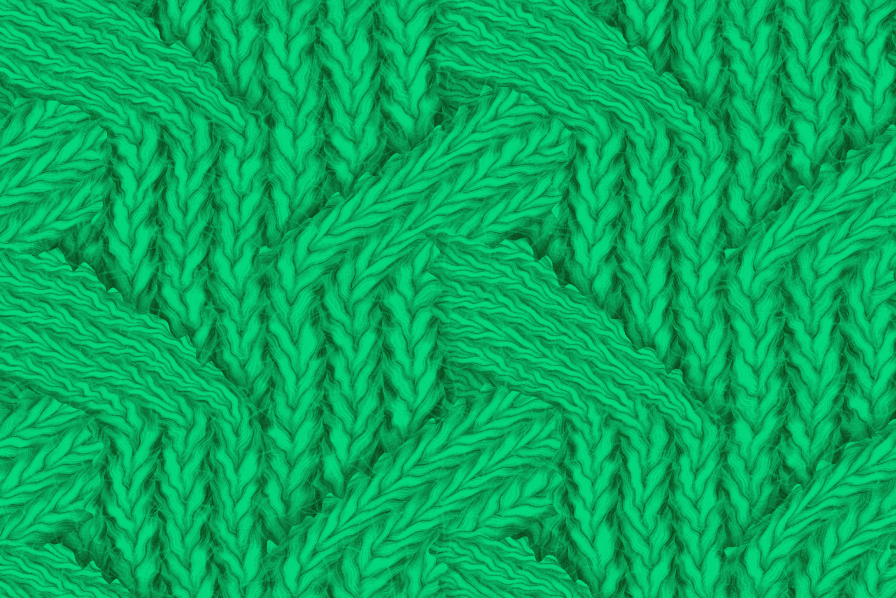
This texture is drawn by a Shadertoy shader. Its source:

```glsl
const float ROW = 254.0;    // height of one cable crossing
const float COLUMN = 395.0; // width of one cable

float hash(vec2 p) {
    return fract(sin(dot(p, vec2(127.1, 311.7))) * 4375.85);
}

// Ribs that run diagonally, then bend downwards.
// Returns rib coordinate, length along rib, uprightness, place in the row.
vec4 bentRibs(vec2 p, float slope, float pitch, float thick, vec2 cut) {
    p.y -= 0.0008 * p.x * p.x;
    float scallop = 9.0 * abs(sin(p.x * 0.12)) + 3.0 * sin(p.x * 0.31);
    float t = (p.y - cut.x - cut.y * p.x + scallop) / ROW;
    float y = p.y - floor(t) * ROW;
    float upright = p.x / pitch;
    float slanted = (slope * p.x - y) / thick;
    float w = clamp(0.5 + 0.55 * (upright - slanted), 0.0, 1.0);
    float u = mix(slanted, upright, w) + 0.8 * w * (1.0 - w);
    float f = fract(u) - 0.5;
    float v = y + 0.8 * (p.x - pitch * (floor(u) + 0.5)) - 0.8 * pitch * f * w;
    return vec4(u, v, w, fract(t));
}

// Chain of V stitches with purl gaps between the ribs
float stitches(vec4 rib, vec2 p) {
    float a = abs(fract(rib.x) - 0.5);
    float id = floor(rib.x);
    float side = step(0.5, fract(rib.x));
    float s = (rib.y + mix(112.0, 88.0, rib.z) * a) / 28.0 + 0.37 * id + 0.16 * side;
    s += 0.09 * sin(p.x * 0.13 + p.y * 0.05) + 0.07 * sin(p.y * 0.21 - p.x * 0.17);
    float puff = sqrt(abs(sin(3.1416 * s)));
    float groove = mix(0.62, 1.0, smoothstep(0.0, 0.09, a));
    float leg = (0.20 + 0.82 * puff) * groove;
    leg += 0.22 * (hash(vec2(floor(s), id * 2.0 + side)) - 0.5) * puff;

    // Purl bumps sit low in the gap
    float bump = abs(sin(rib.y * 0.112 + id * 2.0 + 9.0 * a));
    float purl = 0.08 + 0.48 * bump * bump;
    float gap = smoothstep(0.26, 0.41, a + 0.04 * sin(6.2832 * s)) * mix(0.6, 0.95, rib.z);
    float tone = mix(leg, purl, gap);

    // Twisted fibres follow each leg
    float wander = 3.0 * sin(p.x * 0.11 + id) + 2.0 * sin(p.y * 0.17 + p.x * 0.05);
    float patchy = 0.6 + 0.4 * sin(p.x * 0.19 + 2.0 * sin(p.y * 0.13));
    tone += 0.10 * patchy * sin(s * 27.0 + wander) + 0.06 * sin(s * 53.0 - 1.7 * wander);

    // Shadow under the crossing that follows
    return tone * mix(0.4, 1.0, smoothstep(0.0, 0.11, 1.0 - rib.w));
}

// Loose curled hairs, one per cell
float hairs(vec2 p) {
    float sum = 0.0;
    for (int i = 0; i < 6; i++) {
        float layer = float(i);
        vec2 g = p / (20.0 + 7.0 * layer) + layer * vec2(3.7, 8.3);
        vec2 cell = floor(g);
        float h = hash(cell + layer * 17.0);
        float turn = 6.2832 * h;
        vec2 q = fract(g) - 0.5;
        q = mat2(cos(turn), sin(turn), -sin(turn), cos(turn)) * q;
        float d = abs(q.y - 0.13 * sin(q.x * 5.0 + h * 40.0));
        float fade = 1.0 - smoothstep(0.25, 0.47, length(q));
        sum += fade * (1.0 - smoothstep(0.005, 0.04, d));
    }
    return sum;
}

float knit(vec2 p) {
    // Uneven hand tension, then fuzz
    p += 4.0 * sin(p.yx * vec2(0.031, 0.023) + vec2(1.0, 4.0))
       + 2.0 * sin(p.yx * vec2(0.083, 0.067) + p * 0.04);
    p += 0.9 * sin(p.yx * vec2(0.37, 0.31) + p * 0.23);
    vec2 q = vec2(mod(p.x - 228.0, COLUMN) + 228.0, p.y);

    vec4 right = bentRibs(vec2(q.x - 488.0, q.y - 106.0), 0.5, 45.0, 27.0, vec2(-112.0, 0.8));
    vec4 left = bentRibs(vec2(375.0 - q.x, q.y - 246.0), 0.65, 50.0, 45.0, vec2(-135.0, 0.65));

    // Left ribs pass below the right ones in the middle of the cable
    float ragged = 5.0 * sin(p.y * 0.21) + 3.0 * sin(p.y * 0.09);
    float start = 375.0 + ragged;
    bool middle = q.x > start && q.x < 478.0 - ragged;
    bool rightOnTop = right.x > 0.0 && right.x < 4.4;
    bool useLeft = q.x <= start || (middle && !rightOnTop && left.x > 0.0);
    float tone = stitches(useLeft ? left : right, p);
    if (middle) {
        float edge = useLeft ? left.x : right.x;
        tone *= mix(0.65, 1.0, smoothstep(0.0, 0.35, edge));
        if (!useLeft) tone *= mix(0.6, 1.0, smoothstep(0.0, 16.0, q.x - start));
    }
    return tone;
}

vec3 yarnColor(float tone) {
    vec3 deep = vec3(0.03, 0.29, 0.11);
    vec3 mid = vec3(0.03, 0.61, 0.325);
    vec3 lit = vec3(0.015, 0.84, 0.49);
    tone = clamp(tone, 0.0, 1.0);
    return mix(mix(deep, mid, min(tone * 2.0, 1.0)), lit, max(tone * 2.0 - 1.0, 0.0));
}

void mainImage(out vec4 fragColor, in vec2 fragCoord) {
    vec3 color = vec3(0.0);
    // Four samples smooth every edge
    for (int i = 0; i < 4; i++) {
        vec2 offset = vec2(i % 2, i / 2) * 0.5 - 0.25;
        vec2 p = (fragCoord + offset) * 512.0 / iResolution.y;
        p.y = 512.0 - p.y;
        float tone = knit(p);
        tone += 0.24 * hairs(p) * (1.05 - tone);
        tone += 0.13 * (hash(floor(p / 1.5)) - 0.5);
        color += yarnColor(tone);
    }
    fragColor = vec4(color / 4.0, 1.0);
}
```
